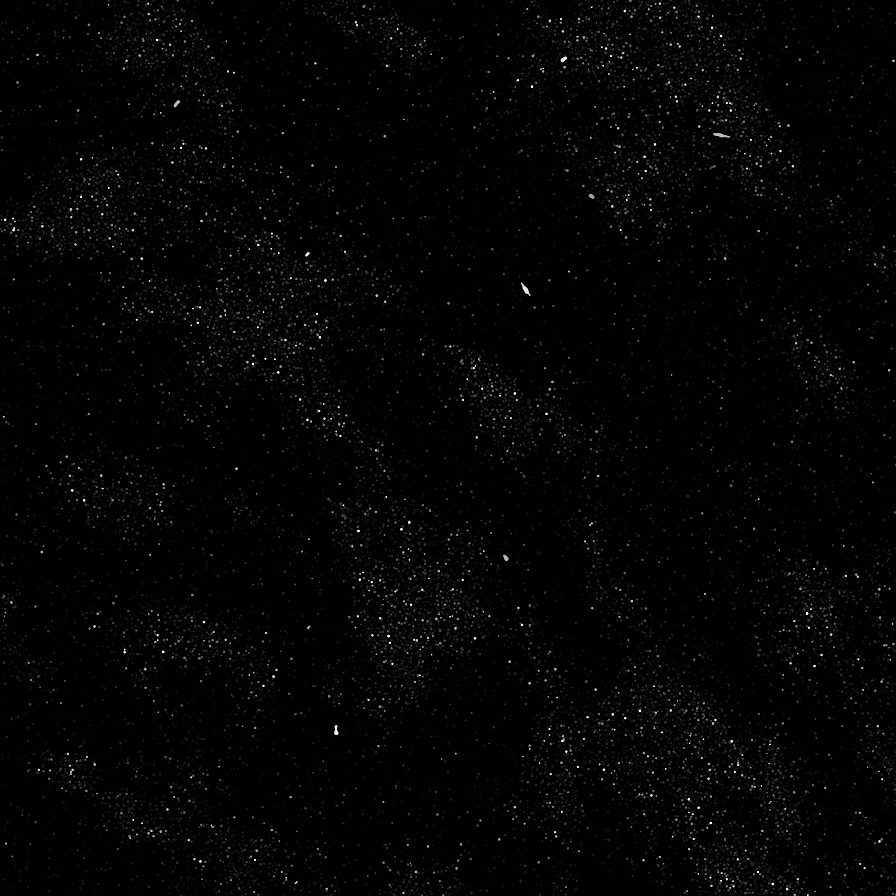
Give the GLSL for this texture, as a WebGL 2 fragment shader.

```glsl
#version 300 es
precision highp float;
// Sparse pale dust on black, gathered in slanted drifts with a few bright flecks.

uniform vec2 u_resolution;
out vec4 fragColor;

// Integer hash: three random values per cell and seed
vec3 hash3(vec2 cell, int seed) {
    uvec3 v = uvec3(ivec3(ivec2(cell), seed)) * 1664525u + 1013904223u;
    v.x += v.y * v.z;
    v.y += v.z * v.x;
    v.z += v.x * v.y;
    v ^= v >> 16u;
    v.x += v.y * v.z;
    v.y += v.z * v.x;
    v.z += v.x * v.y;
    return vec3(v >> 8u) / exp2(24.0);
}

float valueNoise(vec2 p, int seed) {
    vec2 cell = floor(p);
    vec2 f = fract(p);
    f = f * f * (3.0 - 2.0 * f);
    float low = mix(hash3(cell, seed).x, hash3(cell + vec2(1, 0), seed).x, f.x);
    float high = mix(hash3(cell + vec2(0, 1), seed).x, hash3(cell + vec2(1, 1), seed).x, f.x);
    return mix(low, high, f.y);
}

float fbm(vec2 p) {
    float sum = 0.0;
    float weight = 0.5;
    for (int octave = 0; octave < 4; octave++) {
        sum += weight * valueNoise(p, octave + 11);
        p = p * 2.1 + 7.3;
        weight *= 0.55;
    }
    return sum;
}

// Drifts run down to the right and steepen across the canvas
float driftDensity(vec2 uv) {
    float angle = mix(-0.6, -1.1, uv.x);
    vec2 along = vec2(cos(angle), sin(angle));
    vec2 p = uv - 0.5;
    vec2 drift = vec2(dot(p, along) * 8.0, dot(p, vec2(-along.y, along.x)) * 15.0);
    float rightBias = 0.07 * smoothstep(0.5, 1.0, uv.x);
    return smoothstep(0.46, 0.84, fbm(drift) + rightBias);
}

// Fine grains with a long-tailed brightness
float dust(vec2 uv, float pixel) {
    float light = 0.0;
    vec2 home = floor(uv * 256.0);
    for (int y = -1; y <= 1; y++) {
        for (int x = -1; x <= 1; x++) {
            vec2 cell = home + vec2(x, y);
            vec3 place = hash3(cell, 1);
            vec3 look = hash3(cell, 2);
            vec2 center = (cell + place.xy) / 256.0;
            float density = driftDensity((cell + 0.5) / 256.0);
            float present = step(place.z, 0.09 + 0.85 * density);
            float radius = mix(0.0008, 0.0015, look.y);
            float d = length(uv - center);
            float cover = 1.0 - smoothstep(radius - 0.5 * pixel, radius + 0.5 * pixel, d);
            float peak = 0.05 / (look.x + 0.05) * mix(0.8, 1.4, density);
            light = max(light, present * cover * peak);
        }
    }
    return light;
}

// Rare lumpy slivers
float flecks(vec2 uv, float pixel) {
    float light = 0.0;
    vec2 home = floor(uv * 7.0);
    for (int y = -1; y <= 1; y++) {
        for (int x = -1; x <= 1; x++) {
            vec2 cell = home + vec2(x, y);
            vec3 place = hash3(cell, 3);
            vec3 look = hash3(cell, 4);
            vec2 p = uv - (cell + place.xy) / 7.0;
            float angle = look.x * 3.14;
            vec2 axis = vec2(cos(angle), sin(angle));
            float reach = mix(0.001, 0.008, look.y * look.y);
            p -= axis * clamp(dot(p, axis), -reach, reach);
            float lump = 0.0025 * (valueNoise(uv * 220.0, 5) - 0.5);
            float d = length(p) - 0.0016 + lump;
            float cover = 1.0 - smoothstep(-0.5 * pixel, 0.5 * pixel, d);
            light = max(light, step(place.z, 0.16) * cover * mix(0.6, 1.0, look.z));
        }
    }
    return light;
}

void main() {
    float pixel = 1.0 / min(u_resolution.x, u_resolution.y);
    vec2 uv = gl_FragCoord.xy * pixel;
    float light = max(dust(uv, pixel), flecks(uv, pixel));
    fragColor = vec4(vec3(clamp(0.004 + light, 0.0, 1.0)), 1.0);
}
```
